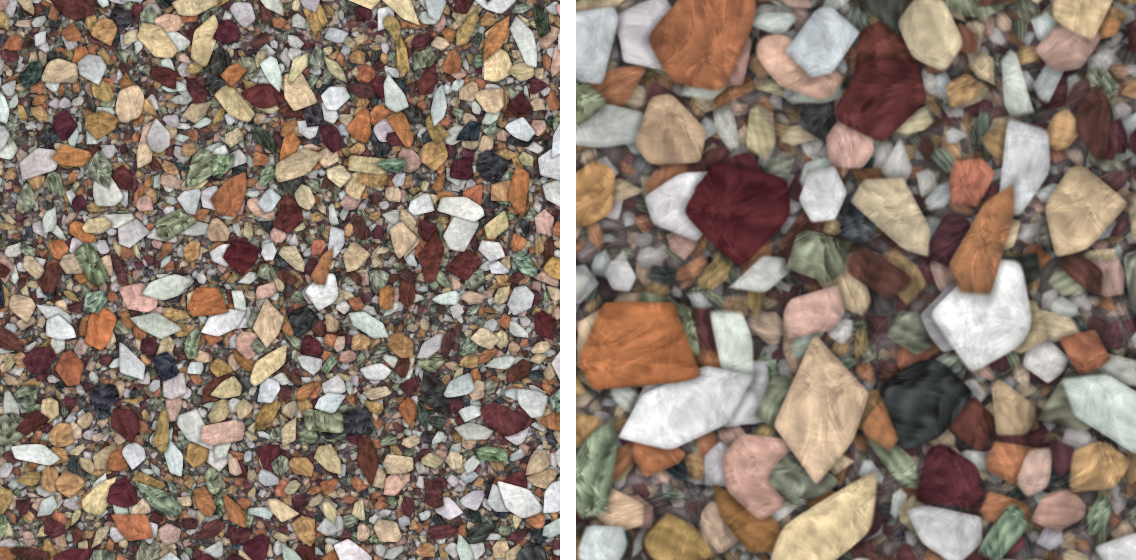
Left, the full canvas; right, a detail of the centre.
Reproduce this texture procedurally as a three.js fragment shader.

```glsl
// Exposed aggregate: angular pebbles of many minerals set in mauve mortar.
// Jittered grids of chipped polygons are painted from fine grit up to large
// stones, each with a contact shadow, a tilted facet and sine-based mottling.

varying vec2 vUv;

const float FINE_CELLS = 100.0;    // grid cells across for the finest grit
const float LAYER_RATIO = 0.705;   // cell count ratio between layers
const float TOP_LAYER = 5.0;
const float GRIT_COVER = 0.80;     // chance of a stone per cell, finest layer
const float STONE_COVER = 0.52;    // the same for the largest layer
const float DUST = 0.42;           // how far the finest grit fades to mortar
const float EDGE = 0.0010;         // half width of a smoothed outline
const float SHADOW_REACH = 0.0050;
const float SHADOW_DEPTH = 0.34;

const vec3 MORTAR = vec3(0.43, 0.39, 0.385);
const vec3 QUARTZ = vec3(0.80, 0.81, 0.80);
const vec3 CREAM  = vec3(0.79, 0.71, 0.58);
const vec3 OCHRE  = vec3(0.67, 0.54, 0.37);
const vec3 RUST   = vec3(0.65, 0.43, 0.30);
const vec3 ROSE   = vec3(0.76, 0.63, 0.57);
const vec3 MAROON = vec3(0.33, 0.19, 0.19);
const vec3 SLATE  = vec3(0.22, 0.24, 0.24);
const vec3 GREEN  = vec3(0.47, 0.51, 0.43);

vec4 hash4(vec2 p) {
  vec4 q = fract(p.xyxy * vec4(0.1031, 0.1030, 0.0973, 0.1099));
  q += dot(q, q.wzxy + 33.33);
  return fract((q.xxyz + q.yzzw) * q.zywx);
}

mat2 rotation(float a) {
  float c = cos(a), s = sin(a);
  return mat2(c, s, -s, c);
}

// Layered, warped sines, roughly -1 to 1
float mottle(vec2 p) {
  float sum = 0.0, amp = 0.6;
  for (int i = 0; i < 4; i++) {
    p = rotation(1.1) * p * 1.75 + 1.2 * sin(p.yx * 0.9) + 2.3;
    sum += amp * sin(p.x) * sin(p.y);
    amp *= 0.75;
  }
  return sum;
}

// Mineral colour in rgb, strength of its mottling in a
vec4 mineral(float pick) {
  if (pick < 0.25) return vec4(QUARTZ, 0.08);
  if (pick < 0.42) return vec4(CREAM, 0.15);
  if (pick < 0.52) return vec4(OCHRE, 0.22);
  if (pick < 0.62) return vec4(RUST, 0.18);
  if (pick < 0.68) return vec4(ROSE, 0.13);
  if (pick < 0.82) return vec4(MAROON, 0.25);
  if (pick < 0.89) return vec4(SLATE, 0.50);
  return vec4(GREEN, 0.45);
}

// Smooth maximum over six half planes gives a chipped, uneven polygon
float pebble(vec2 q, float seed, float sharpness) {
  float sum = 0.0;
  for (int k = 0; k < 6; k++) {
    float side = float(k);
    float jitter = fract(seed * (37.7 + 19.3 * side));
    float reach = 0.72 + 0.50 * fract(seed * (83.1 + 29.9 * side));
    float a = (side + 0.8 * jitter) * 1.0472;
    sum += exp(sharpness * (dot(q, vec2(cos(a), sin(a))) - reach));
  }
  return log(sum) / sharpness;
}

vec3 paintLayer(vec3 color, vec2 uv, float level, float grain) {
  float height = level / TOP_LAYER;
  float cells = floor(FINE_CELLS * pow(LAYER_RATIO, level));
  vec2 grid = uv * cells + level * 17.3;
  for (int j = -1; j <= 1; j++) {
    for (int i = -1; i <= 1; i++) {
      vec2 id = floor(grid) + vec2(float(i), float(j));
      vec4 place = hash4(id + level * 131.0);
      vec4 look = hash4(id + level * 57.0 + 211.0);
      vec2 p = grid - id - 0.5 - 0.6 * (place.xy - 0.5);
      if (place.z > mix(GRIT_COVER, STONE_COVER, height) || dot(p, p) > 1.1) continue;

      // Stone frame: turned, stretched and scaled to unit radius
      float radius = mix(0.30, 0.52, look.x);
      float stretch = mix(1.04, 1.52, look.y * sqrt(look.y));
      vec2 q = rotation(place.w * 6.2832) * p / (radius * vec2(stretch, 1.0 / stretch));
      float sharpness = mix(9.0, 26.0, fract(look.y * 23.3));
      float d = pebble(q, look.w, sharpness) * radius / (stretch * cells);

      // Surface: mottling, streaks along the grain, facet tilt, darker rim
      vec4 stone = mineral(look.z);
      float tone = mix(0.90, 1.11, fract(look.x * 41.7));
      float streak = sin(q.y * 9.0 + 2.5 * grain + look.w * 20.0);
      float facet = dot(q, vec2(cos(look.w * 50.0), sin(look.w * 50.0)));
      tone *= 1.0 + stone.a * (0.9 * grain + 0.3 * streak) + 0.08 * facet;
      tone *= mix(0.87, 1.02, smoothstep(0.0, 0.0035, -d));
      vec3 face = stone.rgb * tone;
      face += 0.05 * (look.xyw - 0.5);
      face = mix(face, MORTAR * (1.0 + 0.35 * grain), DUST * (1.0 - height));

      color *= mix(1.0 - SHADOW_DEPTH * (0.35 + 0.65 * height), 1.0,
                   smoothstep(-EDGE, SHADOW_REACH, d));
      color = mix(face, color, smoothstep(-EDGE, EDGE, d));
    }
  }
  return color;
}

void main() {
  float grain = mottle(vUv * 85.0);
  vec3 color = MORTAR * (1.0 + 0.35 * grain);
  for (int level = 0; level <= 5; level++) {
    color = paintLayer(color, vUv, float(level), grain);
  }
  // Fine sparkle of sand over everything
  color *= 1.0 + 0.07 * mottle(vUv.yx * 190.0 + 7.0);
  gl_FragColor = vec4(clamp(color, 0.0, 1.0), 1.0);
}
```
